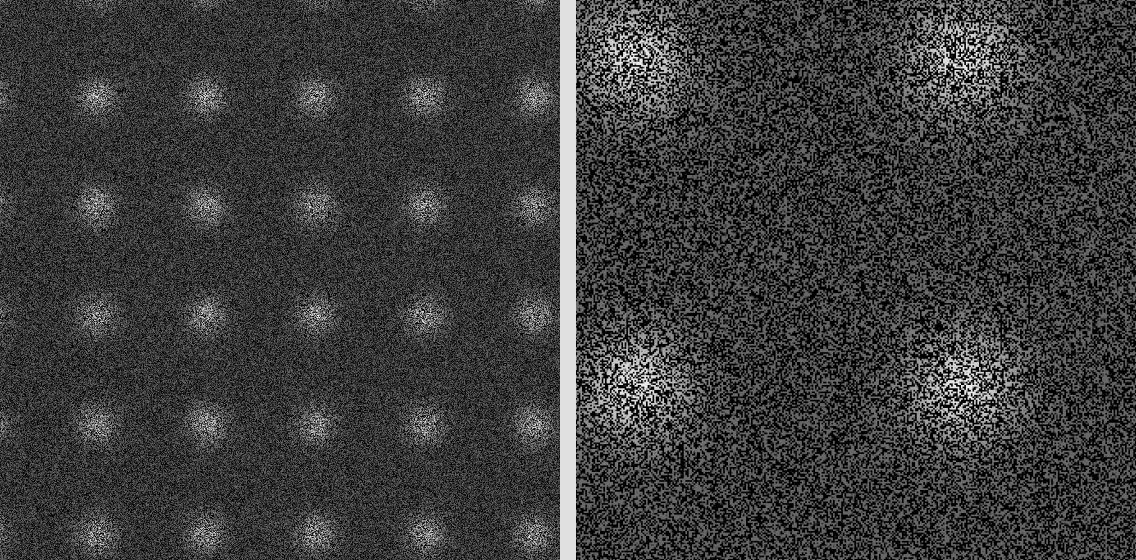
Left, the full canvas; right, a detail of the centre.
This pattern is drawn by a three.js fragment shader. Its source:

```glsl
// Square lattice of soft glowing spots drawn in fine black and grey grain.
varying vec2 vUv;

const float PERIOD = 0.1953;                    // spacing of the spots
const vec2 FIRST_SPOT = vec2(-0.0221, 0.0456);  // centre of one spot
const float SPOT_SIGMA = 0.0225;                // gaussian radius of a spot
const float GRAIN_CELLS = 1024.0;               // grains across the canvas
const vec2 GRAIN_EDGE = vec2(0.38, 0.62);       // soft split of dark and lit grains
const vec3 DARK = vec3(0.0);
const vec3 GREY = vec3(0.405);
const vec3 SPOT_WHITE = vec3(0.93);

float hash(vec2 cell) {
  vec3 q = fract(cell.xyx * 0.1031);
  q += dot(q, q.yzx + 33.33);
  return fract((q.x + q.y) * q.z);
}

// One grain: mostly either dark or lit
float grain(vec2 cell) {
  return smoothstep(GRAIN_EDGE.x, GRAIN_EDGE.y, hash(cell));
}

// Square grains averaged over the width of one sample
float grainField(vec2 uv) {
  vec2 p = uv * GRAIN_CELLS - 0.5;
  vec2 cell = floor(p);
  vec2 blend = clamp((fract(p) - 0.5) / max(fwidth(p), 0.0001) + 0.5, 0.0, 1.0);
  float lower = mix(grain(cell), grain(cell + vec2(1.0, 0.0)), blend.x);
  float upper = mix(grain(cell + vec2(0.0, 1.0)), grain(cell + 1.0), blend.x);
  return mix(lower, upper, blend.y);
}

// Gaussian glow around the nearest lattice point
float spotGlow(vec2 uv) {
  vec2 d = (fract((uv - FIRST_SPOT) / PERIOD + 0.5) - 0.5) * PERIOD;
  return exp(-dot(d, d) / (2.0 * SPOT_SIGMA * SPOT_SIGMA));
}

void main() {
  vec3 lit = mix(GREY, SPOT_WHITE, spotGlow(vUv));
  gl_FragColor = vec4(mix(DARK, lit, grainField(vUv)), 1.0);
}
```
